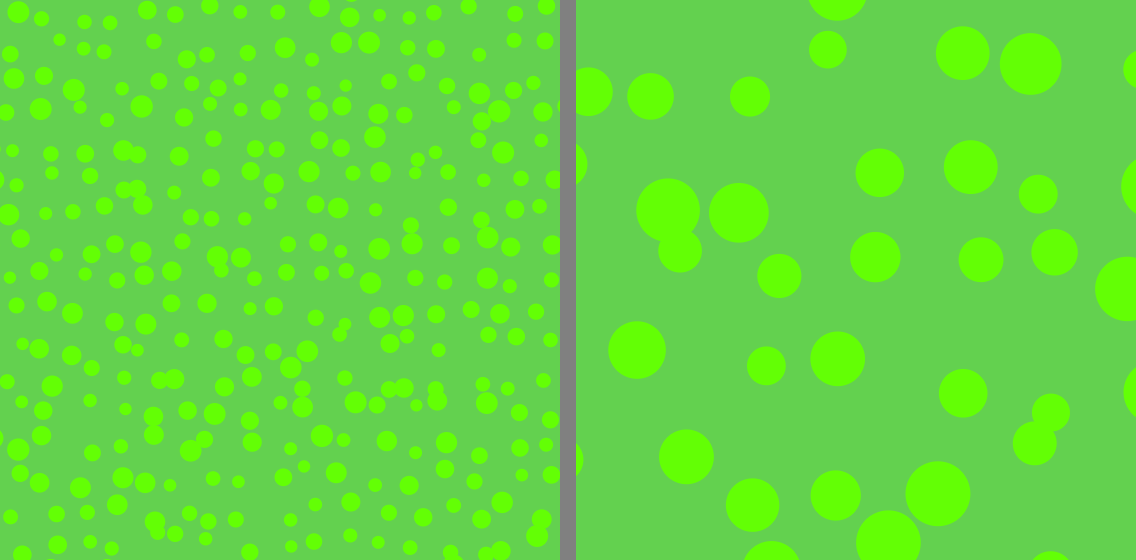
Left: the whole. Right: its middle third, enlarged.
Write a WebGL 2 fragment shader that draws this pattern.

```glsl
#version 300 es
precision highp float;

// Bright lime dots of mixed size scattered over a softer green ground.
// Each cell of a square grid holds one disc with a hashed offset and radius;
// the nearest disc edge among the 3 x 3 neighbouring cells gives the mask.

uniform vec2 u_resolution;
out vec4 fragColor;

const vec3 GROUND_GREEN = vec3(0.39, 0.82, 0.31);
const vec3 DOT_LIME = vec3(0.39, 1.0, 0.02);

const float CELLS = 17.0;                       // cells across the canvas
const float JITTER = 0.70;                      // spread of centres, in cells
const vec2 RADIUS_RANGE = vec2(0.185, 0.340);   // in cells

float hash(vec2 p, float seed) {
    return fract(sin(dot(p, vec2(127.1, 311.7)) + seed * 74.7) * 43758.5453);
}

// Signed distance to a disc
float discDistance(vec2 p, vec2 centre, float radius) {
    return length(p - centre) - radius;
}

// Signed distance to the nearest scattered dot, in cells
float dotsDistance(vec2 p, float jitter, vec2 radiusRange) {
    vec2 home = floor(p);
    float nearest = 1e3;
    for (int y = -1; y <= 1; y++) {
        for (int x = -1; x <= 1; x++) {
            vec2 cell = home + vec2(x, y);
            vec2 offset = vec2(hash(cell, 1.0), hash(cell, 2.0)) - 0.5;
            vec2 centre = cell + 0.5 + jitter * offset;
            float radius = mix(radiusRange.x, radiusRange.y, hash(cell, 3.0));
            nearest = min(nearest, discDistance(p, centre, radius));
        }
    }
    return nearest;
}

// Coverage of a shape, softened over the given width
float coverage(float distance, float width) {
    return clamp(0.5 - distance / width, 0.0, 1.0);
}

void main() {
    float canvasSize = min(u_resolution.x, u_resolution.y);
    vec2 uv = gl_FragCoord.xy / canvasSize;
    float edgeWidth = CELLS / canvasSize;       // one pixel, in cells

    float dots = coverage(dotsDistance(uv * CELLS, JITTER, RADIUS_RANGE), edgeWidth);
    fragColor = vec4(mix(GROUND_GREEN, DOT_LIME, dots), 1.0);
}
```
